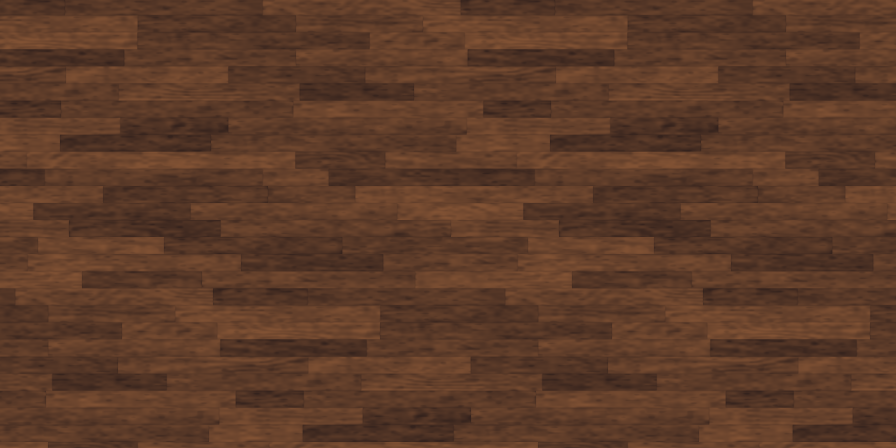
Give the GLSL for this texture, as a Shadertoy shader.

```glsl
// Dark walnut strip flooring: thin rows cut into planks of random length and tone.
// Seventeen rows form a block that repeats across, and the next block down is
// shifted by half a period. Stretched value noise supplies the wood grain.

float hash(vec2 p) {
    return fract(sin(dot(p, vec2(127.1, 311.7))) * 43758.5453);
}

float noise(vec2 p) {
    vec2 i = floor(p), f = fract(p);
    f = f * f * (3.0 - 2.0 * f);
    return mix(mix(hash(i), hash(i + vec2(1, 0)), f.x),
               mix(hash(i + vec2(0, 1)), hash(i + vec2(1, 1)), f.x), f.y);
}

// End joint of a plank, jittered inside its cell; three cells make one period.
float joint(float cell, float row) {
    return cell + 0.7 * hash(vec2(mod(cell, 3.0), row + 40.0));
}

// Tone offset from grain; q is measured in row heights from the plank's start.
float grain(vec2 q, float seed) {
    vec2 origin = vec2(seed * 61.0, seed * 37.0);

    // Long soft bands, with fine and finer fibres
    float bands = noise(q * vec2(0.3, 1.7) + origin) - 0.5;
    float fibres = noise(q * vec2(0.8, 4.0) + origin + 13.0) - 0.5;
    float threads = noise(q * vec2(2.6, 6.5) + origin + 71.0) - 0.5;

    // Curved growth figure, stronger on some planks
    float bend = noise(q * vec2(0.28, 0.9) + origin + 29.0);
    float figure = sin(6.2832 * (q.y * 1.6 + bend * 3.5));
    figure *= 0.02 + 0.08 * fract(seed * 7.3);

    // Short dark pores
    float pores = smoothstep(0.66, 0.95, noise(q * vec2(1.8, 6.0) + origin + 51.0));

    return 0.26 * bands + 0.32 * fibres + 0.3 * threads + figure - 0.2 * pores;
}

// p is in canvas heights, origin at the lower left.
vec3 floorColor(vec2 p) {
    // Rows are counted from the top
    float y = (1.0 - p.y) * 26.25 + 0.11;
    float block = floor(y / 17.0);
    float row = mod(floor(y), 17.0);
    float across = fract(y);

    // Find the plank in this row
    float x = 3.0 * (p.x * 0.9143 - 0.495 * block + hash(vec2(row, 5.0)));
    float cell = floor(x);
    if (x < joint(cell, row)) cell -= 1.0;
    float start = joint(cell, row);
    float end = joint(cell + 1.0, row);
    float plank = mod(cell, 3.0);
    float seed = hash(vec2(plank + 11.0, row + 3.0));

    // Plank tones are spread within each row so that neighbours differ
    float tone = 0.19 + 0.68 * fract(hash(vec2(row, 23.0)) + 0.37 * plank);
    tone += grain(vec2((x - start) * 9.57, across), seed);

    // Barely darker seams along the rows and at the plank ends
    float edge = min(min(across, 1.0 - across), min(x - start, end - x) * 9.57);
    tone -= 0.1 * (1.0 - smoothstep(0.01, 0.08, edge));

    vec3 darkWalnut = vec3(0.23, 0.15, 0.12);
    vec3 lightWalnut = vec3(0.48, 0.305, 0.195);
    return mix(darkWalnut, lightWalnut, clamp(tone, -0.1, 1.1));
}

void mainImage(out vec4 fragColor, in vec2 fragCoord) {
    // Average a 3 by 3 grid of samples to smooth seams and grain
    vec3 color = vec3(0.0);
    for (int j = 0; j < 3; j++) {
        for (int i = 0; i < 3; i++) {
            vec2 offset = (vec2(i, j) - 1.0) / 3.0;
            color += floorColor((fragCoord + offset) / iResolution.y);
        }
    }
    fragColor = vec4(color / 9.0, 1.0);
}
```
